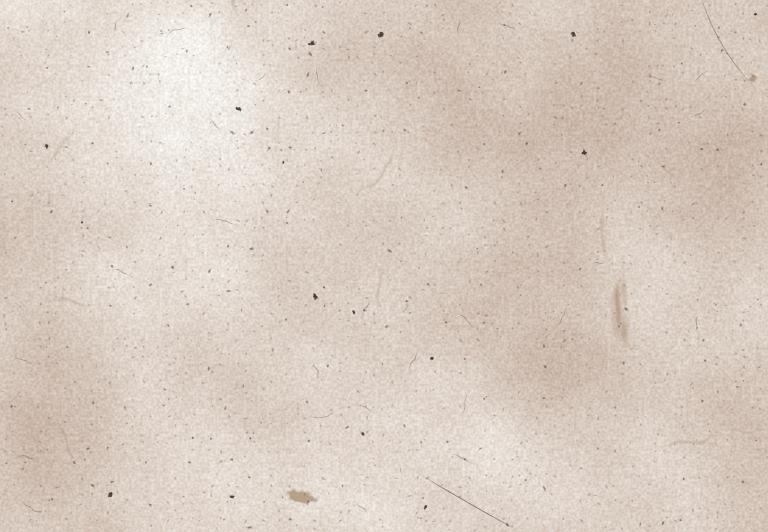
Give the GLSL for this texture, as a WebGL 1 fragment shader.

```glsl
precision highp float;
// Aged cream paper with soft brown clouds, fine grain, specks, hairs and stains.
uniform vec2 u_resolution;

#define DARK_PAPER vec3(0.805, 0.733, 0.680)
#define LIGHT_PAPER vec3(0.935, 0.913, 0.887)
#define INK vec3(0.20, 0.16, 0.14)
#define STAIN vec3(0.66, 0.55, 0.45)
#define BASE_TONE 0.42
#define CLOUD_SCALE 3.2
#define CLOUD_AMOUNT 0.55
#define GRAIN_SCALE 190.0
#define GRAIN_AMOUNT 0.50

vec2 hash2(vec2 p) {
  vec3 q = fract(p.xyx * vec3(0.1031, 0.1030, 0.0973));
  q += dot(q, q.yzx + 33.33);
  return fract((q.xx + q.yz) * q.zy);
}

mat2 rotation(float angle) {
  float c = cos(angle), s = sin(angle);
  return mat2(c, s, -s, c);
}

float cornerSlope(vec2 cell, vec2 corner, vec2 f) {
  float angle = 6.2832 * hash2(cell + corner).x;
  return dot(vec2(cos(angle), sin(angle)), f - corner);
}

float gradientNoise(vec2 p) {
  vec2 i = floor(p), f = fract(p);
  vec2 u = f * f * f * (f * (f * 6.0 - 15.0) + 10.0);
  float low = mix(cornerSlope(i, vec2(0.0), f), cornerSlope(i, vec2(1.0, 0.0), f), u.x);
  float high = mix(cornerSlope(i, vec2(0.0, 1.0), f), cornerSlope(i, vec2(1.0), f), u.x);
  return mix(low, high, u.y);
}

float fbm(vec2 p) {
  float sum = 0.0, amplitude = 1.0;
  for (int octave = 0; octave < 5; octave++) {
    sum += amplitude * gradientNoise(p);
    p = rotation(0.6) * p * 2.03 + 17.0;
    amplitude *= 0.5;
  }
  return sum;
}

float blob(vec2 p, vec2 centre, vec2 radius) {
  vec2 d = (p - centre) / radius;
  return exp(-dot(d, d));
}

// Bent stroke along x, thinning and fading toward its ends.
float stroke(vec2 q, float halfLength, float bend, float width, float blur) {
  float along = abs(q.x) / halfLength;
  float taper = 1.0 - smoothstep(0.3, 1.0, along);
  float across = abs(q.y - bend * q.x * q.x);
  return taper * (1.0 - smoothstep(width * taper - blur, width * taper + blur, across));
}

// One irregular spot in a share of the grid cells.
float specks(vec2 p, float cells, float radius, float share, float seed, float pixel) {
  vec2 id = floor(p * cells);
  vec2 place = hash2(id + seed), kind = hash2(id + seed + 57.0);
  vec2 d = rotation(6.2832 * kind.y) * (fract(p * cells) - 0.2 - 0.6 * place) / cells;
  d.x *= mix(0.45, 1.0, place.y);
  float size = radius * mix(0.45, 1.2, place.x);
  float edge = length(d) + 0.7 * size * gradientNoise(p * 0.9 / radius);
  return step(kind.x, share) * (1.0 - smoothstep(size - pixel, size + pixel, edge));
}

// One curved hair in a share of the grid cells.
float hairs(vec2 p, float cells, float width, float share, float seed, float pixel) {
  vec2 id = floor(p * cells);
  vec2 place = hash2(id + seed), kind = hash2(id + seed + 91.0);
  vec2 q = rotation(6.2832 * kind.y) * (fract(p * cells) - 0.35 - 0.3 * place);
  q.y += 0.05 * gradientNoise(q * 6.0 + id);
  float hair = stroke(q / cells, mix(0.14, 0.34, place.x) / cells,
                      (place.y - 0.5) * 2.5 * cells, width, pixel);
  return step(kind.x, share) * hair;
}

// Large pale and brown zones of the sheet.
float paperTone(vec2 p) {
  vec2 w = p + 0.07 * vec2(fbm(p * 4.0), fbm(p * 4.0 + 31.0));
  float tone = BASE_TONE + CLOUD_AMOUNT * fbm(p * CLOUD_SCALE + 5.0);
  tone += 0.62 * blob(w, vec2(0.36, 0.80), vec2(0.20, 0.30));
  tone += 0.25 * blob(w, vec2(0.10, 0.88), vec2(0.25, 0.20));
  tone += 0.24 * blob(w, vec2(0.60, 0.10), vec2(0.42, 0.22));
  tone -= 0.42 * blob(w, vec2(0.02, 0.54), vec2(0.20, 0.10));
  tone -= 0.28 * blob(w, vec2(0.08, 0.25), vec2(0.15, 0.16));
  tone -= 0.30 * blob(w, vec2(0.96, 0.34), vec2(0.24, 0.18));
  tone -= 0.32 * blob(w, vec2(1.10, 0.76), vec2(0.48, 0.28));
  return tone - 0.16 * smoothstep(1.2, 1.45, p.x);
}

void main() {
  vec2 p = gl_FragCoord.xy / u_resolution.y;
  float pixel = 0.8 / u_resolution.y;

  // Paper and grain
  float grain = gradientNoise(p * GRAIN_SCALE) + 0.5 * gradientNoise(p * GRAIN_SCALE * 0.43 + 9.0);
  float tone = clamp(paperTone(p), -0.15, 1.25) + GRAIN_AMOUNT * grain;
  vec3 color = mix(DARK_PAPER, LIGHT_PAPER, tone);

  // Brown stains and one long soft smear
  float stain = 0.75 * specks(p, 3.0, 0.010, 0.25, 12.0, 0.003);
  vec2 smear = rotation(1.5) * (p - vec2(1.163, 0.41));
  stain += 0.6 * stroke(smear, 0.095, 2.5, 0.012, 0.008) * (0.8 + gradientNoise(p * vec2(110.0, 18.0)));
  stain += 0.35 * stroke(smear + vec2(0.15, 0.02), 0.07, 1.5, 0.003, 0.004);
  color = mix(color, STAIN, clamp(stain, 0.0, 0.85));

  // Pale embedded fibres and thin dark hairs
  color = mix(color, STAIN, 0.32 * hairs(p, 3.5, 0.0022, 0.45, 3.0, 0.003));
  color = mix(color, INK, 0.38 * hairs(p, 11.0, 0.0006, 0.20, 40.0, pixel));

  // Dust, dark flecks and two scratches
  float dust = 0.30 * specks(p, 62.0, 0.0013, 0.30, 7.0, pixel);
  dust += 0.50 * specks(p, 27.0, 0.0018, 0.20, 23.0, pixel);
  dust += 0.85 * specks(p, 8.0, 0.0034, 0.16, 64.0, pixel);
  dust += 0.60 * stroke(rotation(0.52) * (p - vec2(0.88, 0.055)), 0.14, 0.1, 0.0007, pixel);
  dust += 0.45 * stroke(rotation(1.05) * (p - vec2(1.355, 0.92)), 0.14, 1.2, 0.0006, pixel);
  color = mix(color, INK, clamp(dust, 0.0, 0.9));

  gl_FragColor = vec4(clamp(color, 0.0, 1.0), 1.0);
}
```
